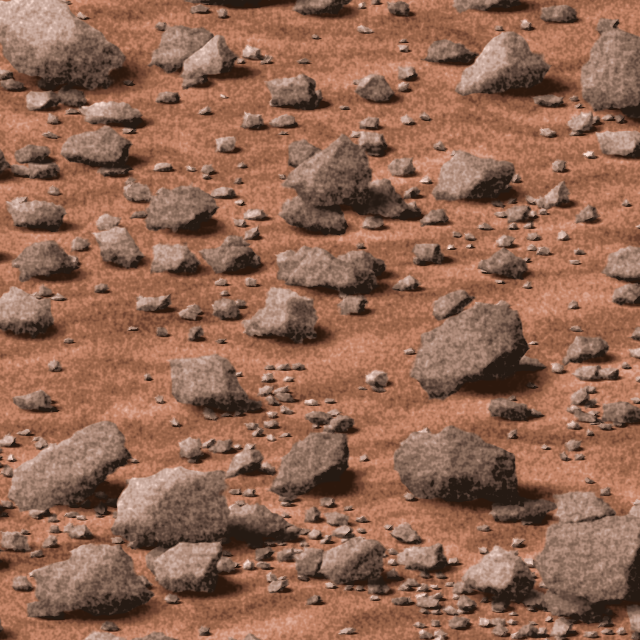
Write a Shadertoy shader that draws this texture.

```glsl
// A dry, rust coloured desert strewn with angular boulders, stones and gravel.
// Each stone is a heightfield cut by random planes, lit from the upper left and
// scattered on jittered grids, drawn back to front over wind-rippled sand.

const vec3 LIGHT = vec3(-0.57, 0.65, 0.50);
const float EDGE = 0.0022;          // softness of outlines, in canvas units
const int FACETS = 7;
const float SHADOW = 0.72;
const float SAND_TONE = 0.49;
const float GRAIN = 0.15;
const vec3 SAND_TINT = vec3(1.07, 0.98, 0.92);
const vec3 STONE_TINT = vec3(1.13, 0.98, 0.90);

const vec3 UMBER = vec3(0.16, 0.095, 0.055);
const vec3 BROWN = vec3(0.39, 0.26, 0.20);
const vec3 RUST = vec3(0.56, 0.40, 0.31);
const vec3 CLAY = vec3(0.72, 0.53, 0.44);
const vec3 DUST = vec3(0.79, 0.65, 0.60);
const vec3 PALE = vec3(0.95, 0.86, 0.84);

float hash(vec2 p) {
    vec3 q = fract(vec3(p.xyx) * 0.1031);
    q += dot(q, q.yzx + 33.33);
    return fract((q.x + q.y) * q.z);
}

vec2 hash2(vec2 p) { return vec2(hash(p), hash(p + 57.3)); }

float gradientAt(vec2 cell, vec2 offset) {
    float a = 6.2832 * hash(cell + 211.0);
    return dot(vec2(cos(a), sin(a)), offset);
}

float noise(vec2 p) {
    vec2 i = floor(p), f = fract(p), e = vec2(1, 0);
    vec2 u = f * f * f * (f * (f * 6.0 - 15.0) + 10.0);
    return mix(mix(gradientAt(i, f), gradientAt(i + e, f - e), u.x),
               mix(gradientAt(i + e.yx, f - e.yx), gradientAt(i + 1.0, f - 1.0), u.x), u.y);
}

float fbm(vec2 p) {
    return noise(p) + 0.5 * noise(p * 2.1 + 7.0) + 0.25 * noise(p * 4.3 + 19.0);
}

// Tone (0 dark, 1 bright) to colour
vec3 palette(float t) {
    vec3 c = mix(UMBER, BROWN, smoothstep(0.12, 0.29, t));
    c = mix(c, RUST, smoothstep(0.27, 0.44, t));
    c = mix(c, CLAY, smoothstep(0.42, 0.58, t));
    c = mix(c, DUST, smoothstep(0.56, 0.70, t));
    return mix(c, PALE, smoothstep(0.68, 0.90, t));
}

// A gravel bank running down to the right, with a few looser patches
float gravelBank(vec2 p) {
    float d = p.y - 0.25 + 0.25 * p.x + 0.05 * noise(p * 6.0);
    float patches = smoothstep(0.15, 0.45, noise(p * 4.0 + 31.0));
    return max(smoothstep(0.10, 0.02, abs(d)), 0.5 * patches);
}

// Lit faceted stone in local units: x = tone, y = distance inside the outline
vec2 stone(vec2 p, vec2 id) {
    float top = mix(0.35, 0.7, hash(id + 3.1));
    vec2 tilt = vec2(hash(id + 4.7) - 0.6, 0.45 * hash(id + 5.9));
    float inside = 0.56 + p.y;                      // flat, half buried base
    float w = exp(-14.0 * (top - dot(tilt, p)));
    vec3 normal = w * normalize(vec3(tilt, 1.0));
    for (int i = 0; i < FACETS; i++) {
        vec2 r = hash2(id + float(i) * 13.7);
        float a = 6.2832 * (float(i) + 0.8 * r.x) / float(FACETS);
        vec2 dir = vec2(cos(a), sin(a));
        float slope = mix(0.5, 2.2, r.y);
        float d = mix(0.62, 1.0, hash(id + r * 91.0)) - dot(dir, p);
        inside = min(inside, d);
        w = exp(-14.0 * d * slope);
        normal += w * normalize(vec3(dir * slope, 1.0));
    }
    float lit = clamp(0.2 + 0.8 * dot(normalize(normal), LIGHT), 0.0, 1.0);
    float foot = smoothstep(-0.6, -0.1, p.y);
    return vec2((0.13 + 0.52 * lit) * mix(0.72, 1.0, foot), inside);
}

// Scatter stones over surf: x = tone, y = how stony
void scatter(inout vec2 surf, vec2 uv, float size, float density, float bank, float relief) {
    vec2 cell = size * vec2(1.0, 0.76), home = floor(uv / cell);
    vec2 wobble = vec2(noise(uv * 4.5 / size), noise(uv * 4.5 / size + 40.0))
                + 0.5 * vec2(noise(uv * 11.0 / size), noise(uv * 11.0 / size + 70.0));
    for (int j = 1; j >= -1; j--)
    for (int i = -1; i <= 1; i++) {
        vec2 id = home + vec2(i, j);
        vec2 key = id + size * 1731.0 + 50.0;
        vec2 centre = (id + 0.5 + 0.55 * (hash2(key) - 0.5)) * cell;
        if (hash(key + 8.0) > density + bank * gravelBank(centre)) continue;
        float radius = size * mix(0.28, 0.58, hash(key + 11.0));
        vec2 p = (uv - centre) / (radius * vec2(1.0, mix(0.5, 0.95, hash(key + 17.0))));
        if (dot(p, p) > 4.5) continue;
        float shade = length((p - vec2(0.35, -0.46)) / vec2(1.15, 0.42));
        surf.x *= 1.0 - SHADOW * smoothstep(1.05, 0.45, shade);
        float lean = 0.7 * (hash(key + 23.0) - 0.5);
        p.y += lean * p.x;
        vec2 s = stone(p + 0.16 * wobble, key);
        float albedo = mix(0.82, 1.2, hash(key + 29.0));
        float cover = smoothstep(-EDGE, EDGE, s.y * radius * 0.8);
        surf = mix(surf, vec2(s.x * albedo + relief, 1.0), cover);
    }
}

void mainImage(out vec4 fragColor, in vec2 fragCoord) {
    vec2 uv = fragCoord / iResolution.y;

    // Rough relief, lit by comparing two nearby heights
    vec2 toLight = vec2(-0.005, 0.006);
    float bumps = fbm(uv * 48.0) - fbm((uv + toLight) * 48.0);
    float grain = GRAIN * (noise(uv * 125.0) + 0.8 * noise(uv * 230.0));
    float relief = 0.13 * bumps + grain;

    // Sand drifts with low, nearly level ledges
    vec2 drift = uv * vec2(3.5, 15.0) + 0.9 * noise(uv * 5.0);
    float ledge = fbm(drift) - fbm(drift + vec2(-0.08, 0.22));
    float sand = SAND_TONE + 0.11 * fbm(drift * 0.6 + 9.0) + 0.24 * ledge
               + 0.05 * bumps + 0.9 * grain;
    vec2 surf = vec2(sand, 0.0);

    // Gravel, pebbles, stones, boulders
    scatter(surf, uv, 0.024, 0.08, 0.75, relief + 0.08);
    scatter(surf, uv, 0.047, 0.20, 0.50, relief + 0.03);
    scatter(surf, uv, 0.105, 0.42, 0.0, relief);
    scatter(surf, uv, 0.215, 0.55, 0.0, relief);

    vec3 color = palette(surf.x);
    float grey = dot(color, vec3(0.30, 0.59, 0.11));
    vec3 stoneColor = mix(color, grey * STONE_TINT, 0.45);
    color = mix(color * SAND_TINT, stoneColor, surf.y);
    fragColor = vec4(clamp(color, 0.0, 1.0), 1.0);
}
```
